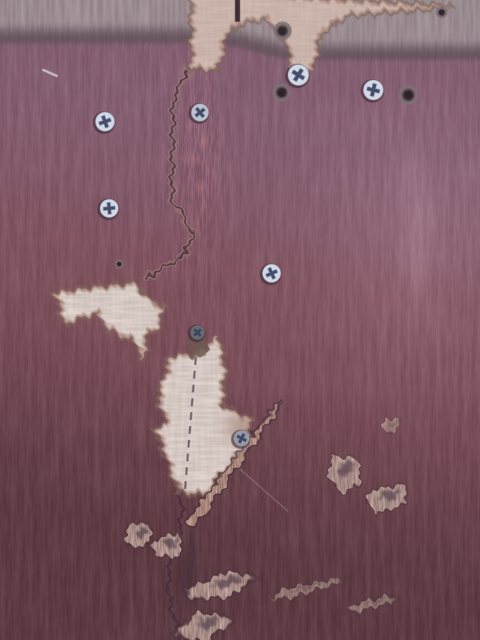
A WebGL 2 fragment shader for this texture:

```glsl
#version 300 es
precision highp float;
uniform vec2 u_resolution;
out vec4 outColor;

const float HEIGHT = 7.68; // canvas height in drawing units
const float GRAIN = .055, RAGGED = .022, TILT = .25;
const vec3 VIOLET = vec3(.52,.37,.445), ROSE = vec3(.5,.325,.365), MAROON = vec3(.37,.235,.265);
const vec3 BAND = vec3(.61,.55,.57), SHADOW = vec3(.25,.17,.22), CREAM = vec3(.84,.79,.77);
const vec3 TAN = vec3(.66,.53,.48), STEEL = vec3(.82,.85,.9), SLOT = vec3(.2,.24,.36);

const vec2 TOP_CHIP[12] = vec2[](vec2(2.3,7.8), vec2(2.3,6.86), vec2(2.62,6.84), vec2(2.72,7.28),
  vec2(2.88,7.4), vec2(3.2,7.46), vec2(3.45,7.16), vec2(3.5,6.86), vec2(3.76,6.84),
  vec2(3.85,7.3), vec2(4.2,7.5), vec2(5.4,7.6));
const vec2 SIDE_CHIP[12] = vec2[](vec2(.66,4.16), vec2(1.12,4.23), vec2(1.63,4.28),
  vec2(1.78,4.1), vec2(1.97,3.96), vec2(1.88,3.73), vec2(1.78,3.7), vec2(1.72,3.38),
  vec2(1.6,3.6), vec2(1.28,3.73), vec2(1.18,3.92), vec2(.78,3.8));
const vec2 MAIN_CHIP[12] = vec2[](vec2(2.05,3.4), vec2(2.32,3.44), vec2(2.62,3.63), vec2(2.7,3.28),
  vec2(2.66,2.83), vec2(3,2.63), vec2(3,2.38), vec2(2.45,1.74), vec2(2.15,1.78),
  vec2(1.87,2.53), vec2(2,2.58), vec2(1.9,2.93));
const vec2 TEAR[6] = vec2[](vec2(2.24,6.83), vec2(2.08,6.48), vec2(2.06,5.3),
  vec2(2.32,4.88), vec2(2.22,4.63), vec2(1.75,4.33));
// centre, radius, brightness
const vec4 SCREWS[8] = vec4[](vec4(1.26,6.22,.115,1), vec4(2.4,6.33,.105,.9), vec4(3.58,6.78,.125,1),
  vec4(4.48,6.6,.12,1), vec4(1.31,5.18,.11,1), vec4(3.26,4.4,.11,1),
  vec4(2.37,3.69,.085,.5), vec4(2.9,2.42,.095,.72));
const vec3 HOLES[5] = vec3[](vec3(3.39,7.31,.11), vec3(3.38,6.57,.11), vec3(4.9,6.54,.12),
  vec3(1.43,4.51,.05), vec3(5.3,7.53,.07));
// centre, radii
const vec4 GOUGES[9] = vec4[](vec4(4.12,2,.19,.21), vec4(4.64,1.7,.24,.14), vec4(1.66,1.26,.15,.14),
  vec4(2.03,1.13,.18,.13), vec4(2.66,.65,.37,.13), vec4(2.43,.16,.29,.15),
  vec4(3.62,.6,.42,.05), vec4(4.44,.43,.26,.05), vec4(4.69,2.58,.1,.08));

vec3 col;
void paint(vec3 c, float a) { col = mix(col, c, a); }
float fill(float d) {
  float w = HEIGHT / u_resolution.y;
  return 1. - smoothstep(-w, w, d);
}
float blob(vec2 q, vec2 r) { q /= r; return exp(-dot(q, q)); }
mat2 turn(float a) { return mat2(cos(a), -sin(a), sin(a), cos(a)); }
float cellular(vec2 p) {
  float d = 2.;
  for (int k = 0; k < 9; k++) {
    vec2 n = floor(p) + vec2(k % 3 - 1, k / 3 - 1);
    vec2 h = fract(sin(n * mat2(127.1, 311.7, 269.5, 183.3)) * 4375.8);
    d = min(d, length(n + h - p));
  }
  return d - .45;
}
float segment(vec2 p, vec2 a, vec2 b) {
  p -= a; b -= a;
  return length(p - b * clamp(dot(p, b) / dot(b, b), 0., 1.));
}
float polygon(vec2 p, vec2 v[12]) {
  float d = 9., s = 1.;
  for (int i = 0; i < 12; i++) {
    vec2 a = v[i], b = v[(i + 1) % 12], e = b - a;
    d = min(d, segment(p, a, b));
    if (a.y > p.y != b.y > p.y && p.x < a.x + e.x * (p.y - a.y) / e.y) s = -s;
  }
  return s * d;
}

void main() {
  vec2 p = gl_FragCoord.xy * HEIGHT / u_resolution.y;
  vec2 r = p + RAGGED * (sin(p.yx * vec2(23, 31)) + .6 * sin(p.yx * 63. + p * 17.));
  float streak = cellular(p * vec2(19, 1.6)), fibre = cellular(p * vec2(42, 5));

  // Varnished board, grain and chalk
  float rise = p.y + .2 * (p.x - 2.9);
  col = mix(MAROON, ROSE, smoothstep(.6, 4.2, rise));
  paint(VIOLET, smoothstep(3.6, 6.2, rise));
  col += GRAIN * (streak + .6 * fibre) + .008 * sin(p.x * 37. + 2. * sin(p.y * .7));
  col += .05 * (blob(p - vec2(5, 4.9), vec2(.2, .8)) + blob(p - vec2(5, 4.7), vec2(1.2, 1.6)));

  // Worn band
  float edge = p.y - 7.16 + .2 * smoothstep(2.5, 3.6, p.x) - .03 * fibre;
  vec3 band = mix(BAND + .1 * streak, SHADOW + .1, .75 * smoothstep(.28, .06, edge));
  paint(band, smoothstep(-.04, .04, edge));

  // Torn strip, seam and lower split
  col += blob(p - vec2(2.4, 5.8), vec2(.25, 1)) * vec3(.1, .05, .03) * (.4 + 2. * fibre);
  float tear = 9.;
  for (int i = 0; i < 5; i++) tear = min(tear, segment(r, TEAR[i], TEAR[i + 1]));
  paint(TAN, .5 * fill(tear - .035));
  paint(SHADOW, .8 * fill(tear - .013));
  float split = abs(r.x - 2.1 - .08 * sin(p.y * 3.6 - 4.)) - .017;
  paint(SHADOW, .75 * fill(max(split, p.y - 1.75)));
  paint(SHADOW, .5 * blob(p - vec2(2.25, .85), vec2(.12, .4)));

  // Bare wood
  float bare = min(min(polygon(r, TOP_CHIP), polygon(r, MAIN_CHIP)), polygon(r, SIDE_CHIP));
  vec3 wood = CREAM + .08 * cellular(p * vec2(2.5, 24)) + .05 * streak;
  wood = mix(wood, TAN + .09, .5 * smoothstep(6.5, 7., p.y));
  wood = mix(wood, TAN, .7 * blob(p - vec2(2.9, 2.55), vec2(.2)));
  paint(TAN * .75, .6 * fill(bare - .035));
  paint(mix(TAN, wood, smoothstep(0., .06, -bare)), fill(bare));
  float dash = smoothstep(-.5, .1, sin(p.y * 38.));
  paint(SHADOW, .7 * dash * fill(segment(p, vec2(2.35, 3.4), vec2(2.22, 1.8)) - .012));
  paint(SHADOW, fill(max(abs(p.x - 2.85) - .03, 7.42 - p.y)));
  paint(TAN * .65, .85 * fill(length((r - vec2(2.37, 3.56)) * vec2(1, .65)) - .12));

  // Gouges, the first six deep
  for (int i = 0; i < 9; i++) {
    vec4 g = GOUGES[i];
    vec2 q = turn(TILT) * (r - g.xy) / g.zw;
    float d = (length(q) - 1. + .12 * sin(q.x * 5. + float(i))) * g.w, deep = i < 6 ? 1. : .5;
    paint(SHADOW, .4 * deep * fill(d - .02));
    paint(mix(TAN, CREAM, .35) + .25 * fibre, (.35 + .5 * deep) * fill(d));
    paint(SHADOW + .08, .7 * deep * smoothstep(.65, .2, length(q - .22)));
  }

  // Splinter and scratches
  float splinter = segment(r, vec2(2.32, 1.43), vec2(3.35, 2.83)) - .1 + .03 * p.y;
  paint(SHADOW, .6 * fill(splinter - .025));
  paint(TAN + .2 * fibre, fill(splinter));
  paint(BAND, .5 * fill(segment(p, vec2(2.88, 2.05), vec2(3.45, 1.55)) - .008));
  paint(STEEL, .8 * fill(segment(p, vec2(.52, 6.84), vec2(.68, 6.77)) - .014));

  // Empty holes
  for (int i = 0; i < 5; i++) {
    vec3 h = HOLES[i];
    float d = length(p - h.xy) / h.z;
    paint(mix(SHADOW * .6, BAND * .8, smoothstep(.3, .8, d)), .9 * fill((d - 1.) * h.z));
  }

  // Screw heads with cross slots
  for (int i = 0; i < 8; i++) {
    vec4 s = SCREWS[i];
    vec2 q = p - s.xy;
    float d = length(q);
    paint(SHADOW, .65 * fill(length(q + .012) - s.z - .02));
    paint(STEEL * s.w, fill(d - s.z));
    q = abs(turn(.35 + 1.9 * float(i)) * q);
    paint(SLOT, .9 * fill(max(min(q.x, q.y) - .19 * s.z, d - .65 * s.z)));
  }
  outColor = vec4(col, 1);
}
```
